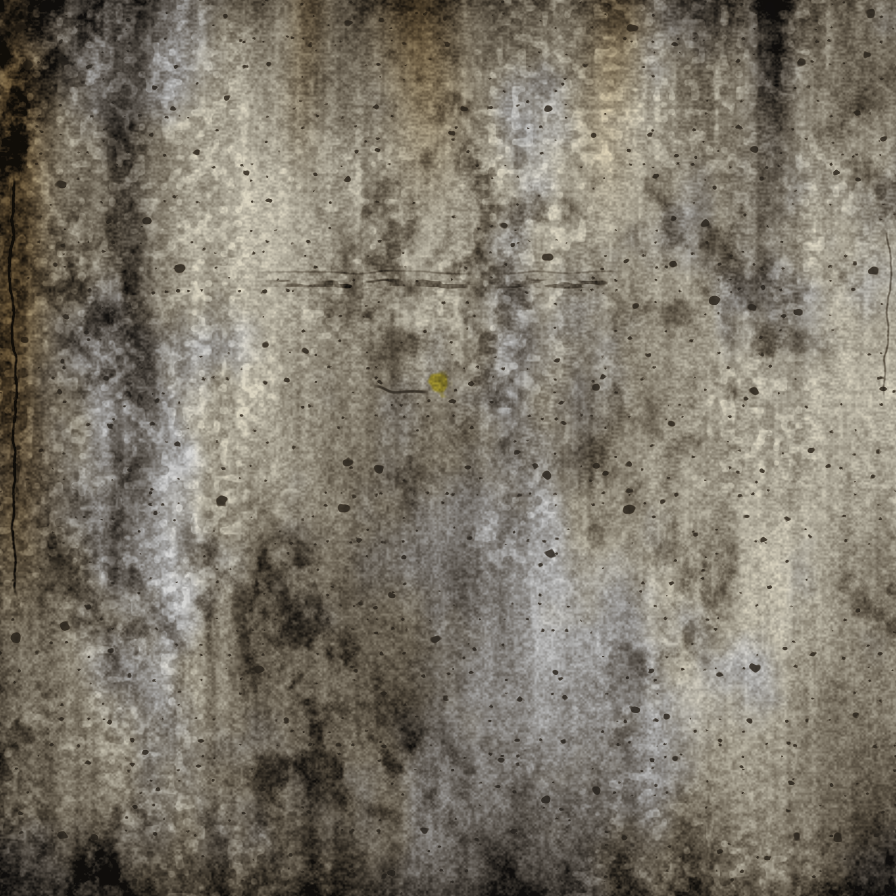
Give the GLSL for this texture, as a WebGL 1 fragment shader.

```glsl
precision highp float;
uniform vec2 u_resolution;

#define BASE_TONE 0.515
#define CLOUD_CONTRAST 0.55
#define STREAK_CONTRAST 0.20
#define GRAIN_CONTRAST 0.30
#define FLECK_LIGHT 0.13
#define BLOTCH_DARK 0.22
#define EDGE_DARK 0.30
#define STAIN_DARK 0.27
#define PIT_CHANCE 0.16

float hash(vec2 p) {
  return fract(sin(dot(p, vec2(127.1, 311.7))) * 43758.545);
}

float noise(vec2 p) {
  vec2 i = floor(p), f = fract(p);
  f = f * f * (3.0 - 2.0 * f);
  return mix(mix(hash(i), hash(i + vec2(1, 0)), f.x),
             mix(hash(i + vec2(0, 1)), hash(i + vec2(1, 1)), f.x), f.y);
}

float fbm(vec2 p) {
  float sum = 0.0, amp = 0.5;
  for (int i = 0; i < 5; i++) {
    sum += amp * noise(p);
    p = p * 2.03 + 17.3;
    amp *= 0.5;
  }
  return sum / 0.97;
}

float glow(vec2 p, vec2 center, vec2 size) {
  vec2 d = (p - center) / size;
  return exp(-dot(d, d));
}

// Vertical run of dirt from the top edge down to lowEnd
float stain(vec2 p, float x, float halfWidth, float lowEnd) {
  float d = (p.x - x + 0.025 * (noise(vec2(p.y * 7.0, x * 40.0)) - 0.5)) / halfWidth;
  return exp(-d * d) * smoothstep(lowEnd, lowEnd + 0.3, p.y);
}

float band(float v, float lo, float hi, float soft) {
  return smoothstep(lo - soft, lo + soft, v) * (1.0 - smoothstep(hi - soft, hi + soft, v));
}

float line(float d, float halfWidth, float px) {
  return 1.0 - smoothstep(halfWidth - px, halfWidth + px, abs(d));
}

// Small ragged holes, one candidate per cell at three scales
float pits(vec2 p, float px) {
  float cover = 0.0, cells = 22.0;
  for (int i = 0; i < 3; i++) {
    vec2 q = p * cells + float(i) * 31.7, id = floor(q);
    vec2 center = 0.3 + 0.4 * vec2(hash(id + 3.1), hash(id + 7.7));
    float radius = mix(0.05, 0.14, hash(id + 5.3));
    float ragged = 0.1 * (noise(q * 9.0) - 0.5);
    float d = length((fract(q) - center) * vec2(1.0, 1.25)) + ragged - radius;
    float hole = 1.0 - smoothstep(-px * cells, px * cells, d);
    cover = max(cover, hole * step(hash(id + 11.9), PIT_CHANCE));
    cells *= 1.8;
  }
  return cover;
}

void main() {
  vec2 p = gl_FragCoord.xy / u_resolution;
  float px = 1.0 / min(u_resolution.x, u_resolution.y);

  // Layers of concrete: clouds, vertical wash and sandy grain
  float clouds = fbm(p * vec2(6.0, 3.5) + 4.0);
  float wash = 0.6 * noise(p * vec2(55.0, 3.0)) + 0.4 * noise(p * vec2(150.0, 9.0));
  float grain = 0.5 * noise(p * 210.0) + 0.5 * noise(p * 430.0 + 9.0);
  float rough = fbm(p * vec2(48.0, 34.0));
  float tone = BASE_TONE + CLOUD_CONTRAST * (clouds - 0.5)
             + STREAK_CONTRAST * (wash - 0.5) + GRAIN_CONTRAST * (grain - 0.5);

  // Broad light and dark regions
  float bright = glow(p, vec2(0.24, 0.72), vec2(0.07, 0.22));
  tone += 0.15 * bright + 0.05 * glow(p, vec2(0.82, 0.42), vec2(0.22, 0.3));
  tone -= 0.07 * glow(p, vec2(0.5, 0.5), vec2(0.2, 0.13));

  // Pale worn flecks and dark mouldy blotches
  float fleckArea = smoothstep(0.42, 0.65, fbm(p * vec2(7.0, 4.0) + 51.0) + 0.2 * bright);
  tone += FLECK_LIGHT * fleckArea * smoothstep(0.52, 0.75, noise(p * 120.0 + 2.0));
  float mould = smoothstep(0.48, 0.7, fbm(p * vec2(9.0, 6.0) + 80.0));
  tone -= BLOTCH_DARK * mould * smoothstep(0.4, 0.68, rough);

  // Dirt runs and rust
  float soot = stain(p, 0.15, 0.022, 0.3) + stain(p, 0.865, 0.02, 0.65)
             + 0.4 * stain(p, 0.87, 0.035, 0.45);
  float rust = stain(p, 0.01, 0.035, 0.25) + 0.8 * stain(p, 0.47, 0.04, 0.72)
             + 0.5 * stain(p, 0.345, 0.02, 0.75) + 0.5 * stain(p, 0.68, 0.03, 0.7);
  tone -= STAIN_DARK * (soot + 0.6 * rust) * (0.35 + 1.1 * rough);

  // Grimy top and bottom edges
  float edge = exp(-p.y / 0.06) + 0.8 * exp(-(1.0 - p.y) / 0.06);
  tone -= EDGE_DARK * edge * (0.35 + 1.1 * rough);

  // Broken horizontal grooves and wandering vertical cracks
  float span = band(p.x, 0.3, 0.69, 0.02) * (1.0 - 0.8 * band(p.x, 0.52, 0.57, 0.01));
  float wobble = 0.004 * (noise(vec2(p.x * 30.0, 2.0)) - 0.5);
  float chipped = smoothstep(0.4, 0.6, noise(p * vec2(70.0, 260.0)));
  float grooves = line(p.y - 0.683 + wobble, 0.004, px) * chipped
                + 0.6 * line(p.y - 0.696 + wobble, 0.001, px);
  tone -= 0.24 * grooves * span;
  float drift = 0.022 * (fbm(vec2(p.y * 14.0, 6.0)) - 0.5);
  float cracks = line(p.x - 0.018 + drift, 0.0012, px) * band(p.y, 0.34, 0.8, 0.01)
               + line(p.x - 0.987 - drift, 0.001, px) * band(p.y, 0.56, 0.74, 0.01);
  tone = mix(tone - 0.3 * cracks, 0.14, 0.8 * pits(p, px));

  // Twig beside the lichen
  float twig = line(p.y - 0.565 - 0.01 * (noise(vec2(p.x * 50.0, 1.0)) - 0.5), 0.0015, px);
  tone = mix(tone, 0.17, 0.8 * twig * band(p.x, 0.42, 0.475, 0.004));

  // Warm grey ramp, browner in rust and cooler in patches
  tone = clamp(tone, 0.06, 0.86);
  vec3 tint = mix(vec3(1.0, 0.88, 0.70), vec3(1.0, 0.97, 0.88), smoothstep(0.12, 0.75, tone));
  float cool = smoothstep(0.48, 0.68, fbm(p * vec2(6.0, 4.0) + 120.0)) + 0.4 * soot;
  vec3 color = tone * tint;
  color *= mix(vec3(1.0), vec3(0.97, 1.0, 1.1), min(cool, 1.0));
  color *= mix(vec3(1.0), vec3(1.04, 0.93, 0.72), min(rust, 1.0));

  // Lichen spot
  float lichenEdge = length(p - vec2(0.49, 0.572)) + 0.008 * (noise(p * 160.0) - 0.5);
  float lichen = 1.0 - smoothstep(0.010, 0.015, lichenEdge);
  color = mix(color, vec3(0.62, 0.56, 0.13) * (0.5 + 0.6 * grain), 0.85 * lichen);

  gl_FragColor = vec4(color, 1.0);
}
```
